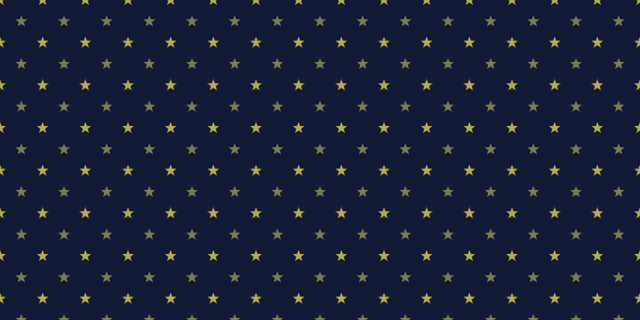
Reproduce this pattern procedurally as a Shadertoy shader.

```glsl
// Staggered rows of small gold and muted olive five-pointed stars on navy.

const float PI = 3.14159265;
const float ROWS = 7.5;            // lattice cells over the canvas height
const float STAR_RADIUS = 0.138;   // in cells
const float NOTCH_RATIO = 0.45;    // inner radius over outer radius

const vec3 NAVY  = vec3(0.075, 0.102, 0.210);
const vec3 GOLD  = vec3(0.715, 0.675, 0.270);
const vec3 OLIVE = vec3(0.490, 0.490, 0.300);

// Signed distance to a five-pointed star with one tip pointing up.
float starDistance(vec2 p, float radius, float notchRatio) {
    // Fold the plane into half of one arm.
    float sector = 2.0 * PI / 5.0;
    float angle = abs(mod(atan(p.x, p.y) + 0.5 * sector, sector) - 0.5 * sector);
    vec2 folded = length(p) * vec2(sin(angle), cos(angle));

    // Measure to the edge running from tip to notch.
    vec2 tip = vec2(0.0, radius);
    vec2 notch = radius * notchRatio * vec2(sin(0.5 * sector), cos(0.5 * sector));
    vec2 edge = notch - tip;
    vec2 fromTip = folded - tip;
    float along = clamp(dot(fromTip, edge) / dot(edge, edge), 0.0, 1.0);
    float side = edge.x * fromTip.y - edge.y * fromTip.x;
    return length(fromTip - along * edge) * sign(side);
}

// Coverage of a unit lattice of stars, with one star centred on origin.
float starLattice(vec2 p, vec2 origin, float pixel) {
    vec2 cell = fract(p - origin + 0.5) - 0.5;
    float d = starDistance(cell, STAR_RADIUS, NOTCH_RATIO);
    return 1.0 - smoothstep(-0.75 * pixel, 0.75 * pixel, d);
}

void mainImage(out vec4 fragColor, in vec2 fragCoord) {
    float pixel = ROWS / iResolution.y;
    vec2 p = fragCoord * pixel;

    // Two lattices offset by half a cell in both directions.
    vec3 color = NAVY;
    color = mix(color, OLIVE, starLattice(p, vec2(0.5, 0.0), pixel));
    color = mix(color, GOLD, starLattice(p, vec2(0.0, 0.5), pixel));

    fragColor = vec4(color, 1.0);
}
```
